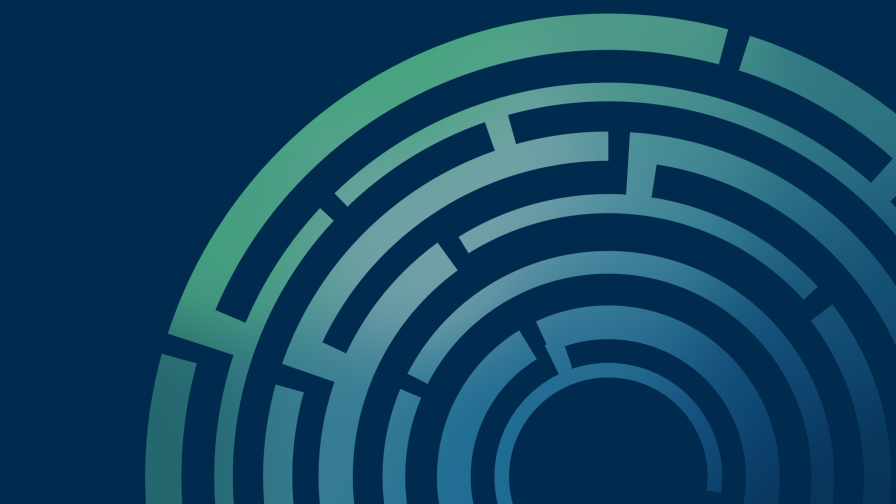
Reproduce this background procedurally as a Shadertoy shader.

```glsl
// Concentric maze of broken rings on navy, cropped by the lower and right edges.
// Rings, angular gaps and radial spokes are combined as signed distances, then
// filled with a smooth blend of scattered colour anchors. Unit: canvas height.

const vec3 NAVY = vec3(0.0, 0.17, 0.31);
const vec2 CENTER = vec2(1.207, 0.054);

// Inner and outer radius of each ring, outermost first
const int RING_COUNT = 7;
const vec2 RINGS[RING_COUNT] = vec2[](
    vec2(.847, .919), vec2(.745, .782), vec2(.627, .685), vec2(.507, .575),
    vec2(.403, .448), vec2(.273, .340), vec2(.197, .226));

// Ring index, start angle, end angle (degrees)
const int GAP_COUNT = 10;
const vec3 GAPS[GAP_COUNT] = vec3[](
    vec3(0, 72.2, 75.0), vec3(0, 162.0, 164.6), vec3(1, 134.0, 137.0),
    vec3(2, 86.4, 90.0), vec3(2, 160.9, 164.5), vec3(3, 37.6, 42.2),
    vec3(3, 122.0, 126.1), vec3(4, 152.8, 157.1), vec3(5, 115.0, 121.3),
    vec3(6, -40.0, -8.0));

// Inner radius, outer radius, start angle, end angle
const int SPOKE_COUNT = 6;
const vec4 SPOKES[SPOKE_COUNT] = vec4[](
    vec4(.77, .86, 44.3, 48.2), vec4(.77, .86, 157.0, 162.0),
    vec4(.67, .76, 105.5, 109.2), vec4(.55, .64, 81.2, 86.4),
    vec4(.56, .64, 154.8, 160.9), vec4(.21, .29, 108.4, 115.8));

// Positions and colours of the fill gradient
const int ANCHOR_COUNT = 16;
const vec2 ANCHORS[ANCHOR_COUNT] = vec2[](
    vec2(.81, .86), vec2(.46, .54), vec2(1.30, .94), vec2(1.67, .80),
    vec2(.33, .14), vec2(.80, .49), vec2(1.06, .62), vec2(.66, .16),
    vec2(.97, .09), vec2(1.25, .49), vec2(1.39, .70), vec2(1.60, .53),
    vec2(1.23, .34), vec2(1.48, .26), vec2(1.74, .40), vec2(1.69, .05));
const vec3 TINTS[ANCHOR_COUNT] = vec3[](
    vec3(.28, .64, .50), vec3(.27, .62, .50), vec3(.30, .60, .52), vec3(.18, .46, .50),
    vec3(.14, .40, .43), vec3(.45, .63, .66), vec3(.47, .64, .67), vec3(.22, .49, .58),
    vec3(.12, .42, .58), vec3(.27, .54, .62), vec3(.26, .54, .58), vec3(.14, .40, .52),
    vec3(.13, .40, .56), vec3(.05, .28, .46), vec3(.06, .28, .43), vec3(.03, .20, .35));

// Signed distance to the interval from lo to hi
float interval(float x, float lo, float hi) {
    return abs(x - 0.5 * (lo + hi)) - 0.5 * (hi - lo);
}

// Signed distance to a wedge; polar holds radius and angle in degrees
float wedge(vec2 polar, float from, float to) {
    return polar.x * radians(interval(polar.y, from, to));
}

float sector(vec2 polar, vec4 s) {
    return max(interval(polar.x, s.x, s.y), wedge(polar, s.z, s.w));
}

float ringDistance(vec2 polar, int ring) {
    float d = interval(polar.x, RINGS[ring].x, RINGS[ring].y);
    for (int i = 0; i < GAP_COUNT; i++) {
        if (int(GAPS[i].x) == ring) d = max(d, -wedge(polar, GAPS[i].y, GAPS[i].z));
    }
    return d;
}

float mazeDistance(vec2 polar) {
    float d = 1e3;
    for (int i = 0; i < RING_COUNT; i++) d = min(d, ringDistance(polar, i));
    // Slim the fourth ring along its upper and right parts
    d = max(d, -sector(polar, vec4(.561, .600, -40.0, 124.0)));
    d = max(d, -sector(polar, vec4(.480, .523, 40.0, 124.0)));
    for (int i = 0; i < SPOKE_COUNT; i++) d = min(d, sector(polar, SPOKES[i]));
    return d;
}

// Normalised Gaussian blend of the colour anchors
vec3 gradient(vec2 p, float sharpness) {
    vec4 sum = vec4(0.0);
    for (int i = 0; i < ANCHOR_COUNT; i++) {
        vec2 offset = p - ANCHORS[i];
        sum += vec4(TINTS[i], 1.0) * exp(-sharpness * dot(offset, offset));
    }
    return sum.rgb / sum.a;
}

void mainImage(out vec4 fragColor, in vec2 fragCoord) {
    vec2 p = fragCoord / iResolution.y;
    vec2 q = p - CENTER;

    // Polar angle with its seam pointing straight down
    float angle = degrees(atan(q.y, q.x));
    if (angle < -90.0) angle += 360.0;

    float edge = 0.75 / iResolution.y;
    float d = mazeDistance(vec2(length(q), angle));
    float coverage = 1.0 - smoothstep(-edge, edge, d);
    fragColor = vec4(mix(NAVY, gradient(p, 30.0), coverage), 1.0);
}
```
